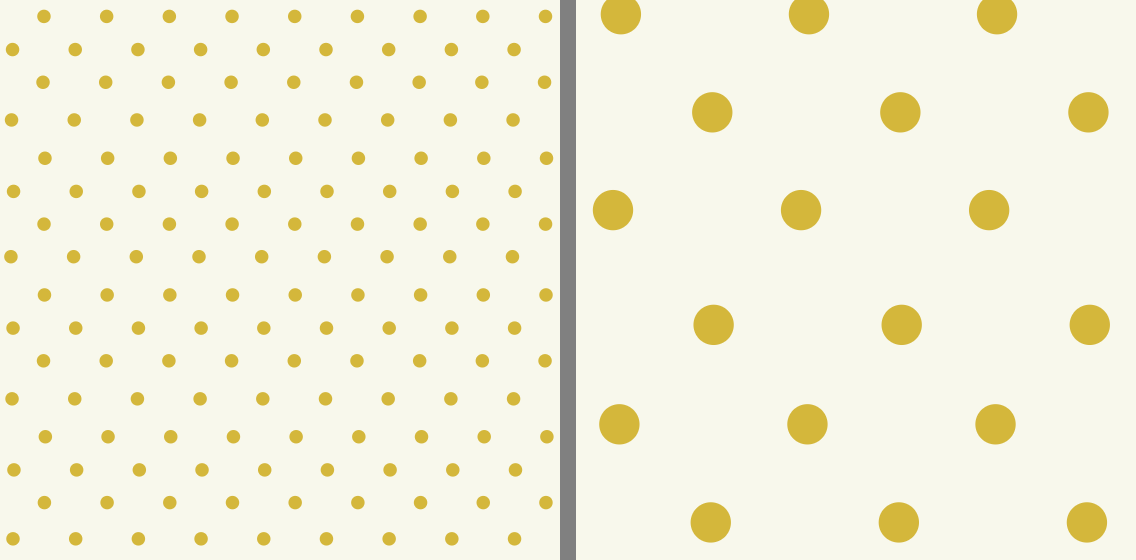
Left: the whole. Right: its middle third, enlarged.
A three.js fragment shader for this pattern:

```glsl
varying vec2 vUv;

const vec3 CREAM = vec3(0.973, 0.973, 0.926);
const vec3 GOLD = vec3(0.830, 0.716, 0.230);

const float PITCH = 0.11195;
const float RADIUS = 0.0120;

// Four groups of four rows, measured from the top left
const vec4 GROUP_TOP = vec4(0.0293, 0.2826, 0.5267, 0.7799);
const vec4 GROUP_LEFT = vec4(0.0785, 0.0803, 0.0794, 0.0810);
const vec3 ROW_DROP = vec3(0.0, 0.0592, 0.1176);
const vec3 ROW_SHIFT = vec3(0.0, -0.0561, -0.0017);

// The last row of each group is placed less evenly
const vec4 LAST_DROP = vec4(0.1849, 0.1758, 0.1855, 0.1823);
const vec4 LAST_SHIFT = vec4(-0.0579, -0.0608, -0.0579, -0.0578);

// Distance to the nearest dot of an endless horizontal row
float dotRow(vec2 p, vec2 start) {
  vec2 d = p - start;
  d.x -= PITCH * floor(d.x / PITCH + 0.5);
  return length(d) - RADIUS;
}

void main() {
  vec2 p = vec2(vUv.x, 1.0 - vUv.y);
  float dist = 1.0;

  for (int group = 0; group < 4; group++) {
    vec2 corner = vec2(GROUP_LEFT[group], GROUP_TOP[group]);
    vec4 shift = vec4(ROW_SHIFT, LAST_SHIFT[group]);
    vec4 drop = vec4(ROW_DROP, LAST_DROP[group]);
    for (int row = 0; row < 4; row++) {
      dist = min(dist, dotRow(p, corner + vec2(shift[row], drop[row])));
    }
  }

  // Edge one pixel wide
  float pixel = fwidth(vUv.y);
  float ink = clamp(0.5 - dist / pixel, 0.0, 1.0);
  gl_FragColor = vec4(mix(CREAM, GOLD, ink), 1.0);
}
```
